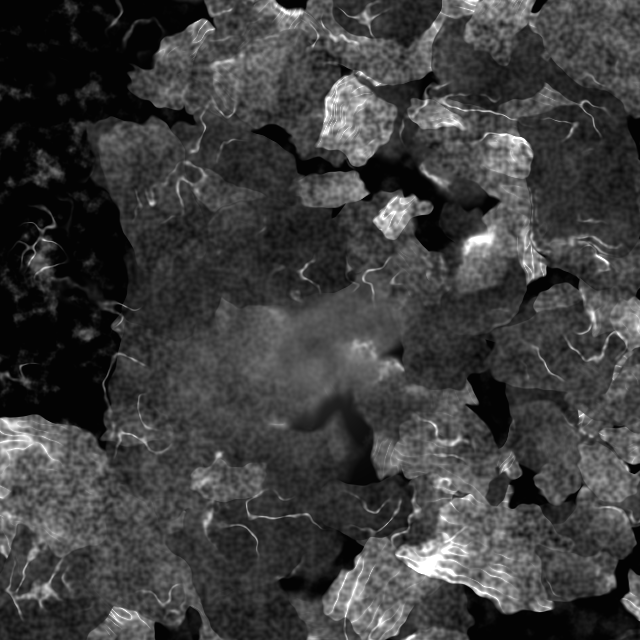
Write a three.js fragment shader that draws this texture.

```glsl
// Grey micrograph of crushed grains on black: jittered, noise-bent superellipses
// in three size layers, with mottled faces, bright broken rims and streaks,
// a patch out of focus near the middle, loose debris at left and curled wisps.

varying vec2 vUv;

const float BACKGROUND = 0.012;
const float MEDIUM_COUNT = 9.0;          // grains across the canvas, per layer
const float LARGE_COUNT = 6.0;
const float CHIP_COUNT = 13.0;
const vec2 MEDIUM_TONE = vec2(0.13, 0.42);
const vec2 LARGE_TONE = vec2(0.15, 0.46);
const vec2 CHIP_TONE = vec2(0.26, 0.62);
const float EDGE_SOFTNESS = 0.005;
const float BLUR_SOFTNESS = 0.045;
const float OUTLINE_BEND = 0.05;
const float RIM_GAIN = 0.75;
const float STREAK_GAIN = 0.55;
const float WISP_GAIN = 0.5;
const vec2 BLUR_CENTER = vec2(0.49, 0.40);

vec2 hash2(vec2 p) {
  vec3 h = fract(p.xyx * vec3(0.1031, 0.1030, 0.0973));
  h += dot(h, h.yzx + 33.33);
  return fract((h.xx + h.yz) * h.zy);
}

vec2 direction(float turn) {
  return vec2(cos(6.2832 * turn), sin(6.2832 * turn));
}

float cornerSlope(vec2 cell, vec2 offset) {
  return dot(direction(hash2(cell).x), offset);
}

// Gradient noise, about -0.7 to 0.7
float noise(vec2 p) {
  vec2 i = floor(p), f = fract(p);
  vec2 w = f * f * f * (f * (f * 6.0 - 15.0) + 10.0);
  vec2 e = vec2(1.0, 0.0);
  float low = mix(cornerSlope(i, f), cornerSlope(i + e.xy, f - e.xy), w.x);
  float high = mix(cornerSlope(i + e.yx, f - e.yx), cornerSlope(i + e.xx, f - e.xx), w.x);
  return mix(low, high, w.y);
}

float fbm(vec2 p) {
  float sum = 0.0, gain = 0.6;
  for (int k = 0; k < 4; k++) {
    sum += gain * noise(p);
    p = mat2(1.6, 1.2, -1.2, 1.6) * p + 11.7;
    gain *= 0.52;
  }
  return sum;
}

// Open area at the left where only debris lies
float clearing(vec2 p) {
  float x = p.x + 0.12 * noise(p * 5.0 + 3.0);
  return (1.0 - smoothstep(0.10, 0.24, x)) * smoothstep(0.22, 0.32, p.y);
}

float blurAt(vec2 p) {
  return 1.0 - smoothstep(0.05, 0.19, distance(p, BLUR_CENTER));
}

// Lays one layer of grains over the light below it
float grainLayer(float light, vec2 p, float count, float presence, vec2 tones,
                 float mottle, float speckle, float seed) {
  vec2 home = floor(p * count);
  for (int y = -1; y <= 1; y++) {
    for (int x = -1; x <= 1; x++) {
      vec2 cell = home + vec2(float(x), float(y));
      vec2 place = hash2(cell + seed), form = hash2(cell + seed + 37.0);
      vec2 look = hash2(cell + seed + 71.0), spark = hash2(cell + seed + 113.0);
      vec2 center = cell + 0.5 + 0.7 * (place - 0.5);
      vec2 middle = center / count;
      if (hash2(cell + seed + 151.0).x > presence * (1.0 - clearing(middle))) continue;

      // Outline in the turned frame of the grain
      vec2 axis = direction(look.x);
      vec2 q = mat2(axis.x, -axis.y, axis.y, axis.x) * (p * count - center);
      float halfLength = mix(0.44, 0.80, form.x);
      vec2 radii = halfLength * vec2(1.0, mix(0.48, 0.88, form.y));
      vec2 u = q / radii;
      vec2 cube = abs(u * u * u);
      float reach = pow(cube.x + cube.y + 0.0001, 0.3333);
      reach += 0.35 * noise(u * 1.6 + 40.0 * place);
      float depth = (1.0 - reach) * 0.5 * (radii.x + radii.y) / count;
      float blur = max(blurAt(middle), 0.5 * smoothstep(0.88, 1.0, spark.y));
      float soft = mix(EDGE_SOFTNESS, BLUR_SOFTNESS, blur);
      float cover = smoothstep(-0.3 * soft, 0.7 * soft, depth);
      if (cover <= 0.0) continue;

      // Face: base tone, slope of light, mottling
      vec2 lit = direction(spark.x);
      float tone = mix(tones.x, tones.y, look.y * look.y) + 0.10 * blur;
      tone *= 1.0 + 0.22 * dot(u, lit) + 0.9 * mottle + speckle * (1.0 - 0.85 * blur);

      // Bright fibres along some grains
      float fibre = noise(vec2(q.x * 2.2, q.y * 9.0) + 60.0 * form);
      float ridge = pow(max(1.0 - 2.4 * abs(fibre), 0.0), 4.0);
      float patchy = smoothstep(-0.1, 0.4, mottle + 0.3 * dot(u, lit));
      tone += STREAK_GAIN * ridge * patchy * smoothstep(0.6, 1.0, look.y) * (1.0 - 0.6 * blur);

      // Rim on the lit side, with a weaker inner fold
      float width = mix(0.0045, 0.011, blur);
      float outer = (depth - 1.6 * width) / width;
      float inner = (depth - 5.5 * width) / (1.3 * width);
      float side = smoothstep(0.35, 1.0, dot(normalize(u + 0.0001), lit));
      float broken = smoothstep(-0.25, 0.3, mottle + 0.4 * speckle);
      float rim = exp(-outer * outer) + 0.5 * exp(-inner * inner);
      tone += RIM_GAIN * rim * side * broken * spark.y * spark.y;
      light = mix(light, tone, 0.94 * cover);
    }
  }
  return light;
}

void main() {
  vec2 p = vUv;
  vec2 bend = vec2(fbm(p * 7.0), fbm(p * 7.0 + 31.0));
  vec2 bent = p + OUTLINE_BEND * bend * (1.0 - 0.6 * blurAt(p));
  float mottle = fbm(p * 15.0 + 5.0);
  float speckle = 0.45 * noise(p * 58.0) + 0.6 * noise(p * 118.0 + 9.0);

  // Debris, then grains from back to front
  float crumbs = fbm(p * 24.0 + 17.0) + 0.5 * noise(p * 7.0 + 2.0);
  float loose = smoothstep(0.08, 0.5, crumbs) * (0.25 + 0.75 * clearing(p));
  float light = BACKGROUND + 0.34 * loose * (1.0 + speckle);
  light = grainLayer(light, bent, MEDIUM_COUNT, 0.85, MEDIUM_TONE, mottle, speckle, 19.0);
  light = grainLayer(light, bent, LARGE_COUNT, 0.86, LARGE_TONE, mottle, speckle, 203.0);
  light = grainLayer(light, bent, CHIP_COUNT, 0.16, CHIP_TONE, mottle, speckle, 401.0);

  // Curled bright wisps in scattered patches
  float curl = abs(noise(p * 17.0 + 1.5 * bend + 8.0));
  float patches = smoothstep(0.12, 0.42, noise(p * 8.0 + 23.0));
  float wisp = (1.0 - smoothstep(0.0, 0.085, curl)) * patches * (1.0 - blurAt(p));
  light += WISP_GAIN * wisp * (0.7 + speckle);

  // Glow of matter out of focus
  vec2 away = p - BLUR_CENTER;
  light += 0.13 * exp(-dot(away, away) / 0.012) * (1.0 - light);
  gl_FragColor = vec4(vec3(clamp(light, 0.0, 1.0)), 1.0);
}
```
